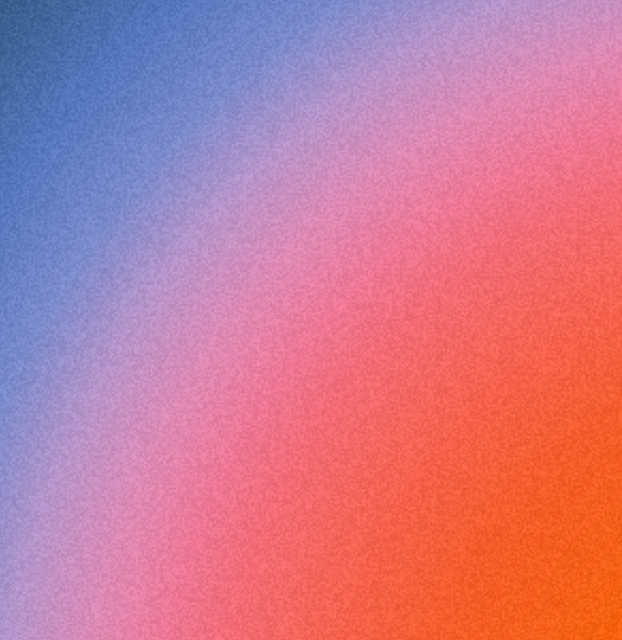
This background is drawn by a WebGL 1 fragment shader. Its source:

```glsl
precision highp float;
// Grainy radial gradient sweeping from orange at lower right to blue at upper left.

uniform vec2 u_resolution;

#define GLOW_CENTER vec2(1.32, -0.22)
#define GRAIN_CELLS 300.0
#define GRAIN_STRENGTH 0.11

float hash(vec2 p) {
  vec3 q = fract(vec3(p.xyx) * 0.1031);
  q += dot(q, q.yzx + 33.33);
  return fract((q.x + q.y) * q.z);
}

float valueNoise(vec2 p) {
  vec2 cell = floor(p);
  vec2 f = fract(p);
  f = f * f * (3.0 - 2.0 * f);
  float low = mix(hash(cell), hash(cell + vec2(1.0, 0.0)), f.x);
  float high = mix(hash(cell + vec2(0.0, 1.0)), hash(cell + vec2(1.0, 1.0)), f.x);
  return mix(low, high, f.y);
}

// Blends toward the next colour between two radii.
vec3 addStop(vec3 color, vec3 next, float from, float to, float radius) {
  return mix(color, next, clamp((radius - from) / (to - from), 0.0, 1.0));
}

vec3 sunsetRamp(float r) {
  vec3 orange = vec3(0.96, 0.38, 0.05);
  vec3 vermilion = vec3(0.96, 0.36, 0.16);
  vec3 coral = vec3(0.96, 0.39, 0.33);
  vec3 rose = vec3(0.95, 0.42, 0.46);
  vec3 pink = vec3(0.93, 0.47, 0.59);
  vec3 orchid = vec3(0.87, 0.54, 0.71);
  vec3 lavender = vec3(0.71, 0.58, 0.79);
  vec3 periwinkle = vec3(0.47, 0.54, 0.80);
  vec3 blue = vec3(0.33, 0.46, 0.73);
  vec3 slate = vec3(0.22, 0.36, 0.54);

  vec3 color = addStop(orange, vermilion, 0.39, 0.64, r);
  color = addStop(color, coral, 0.64, 0.84, r);
  color = addStop(color, rose, 0.84, 0.98, r);
  color = addStop(color, pink, 0.98, 1.08, r);
  color = addStop(color, orchid, 1.08, 1.19, r);
  color = addStop(color, lavender, 1.19, 1.32, r);
  color = addStop(color, periwinkle, 1.32, 1.45, r);
  color = addStop(color, blue, 1.45, 1.61, r);
  return addStop(color, slate, 1.61, 1.80, r);
}

void main() {
  vec2 uv = gl_FragCoord.xy / u_resolution;
  vec3 color = sunsetRamp(distance(uv, GLOW_CENTER));

  // Soft film grain in two sizes
  vec2 grainPos = gl_FragCoord.xy / u_resolution.y * GRAIN_CELLS;
  float grain = 0.7 * valueNoise(grainPos) + 0.3 * valueNoise(grainPos * 1.7 + 41.0);
  color += (grain - 0.5) * GRAIN_STRENGTH;

  gl_FragColor = vec4(clamp(color, 0.0, 1.0), 1.0);
}
```
